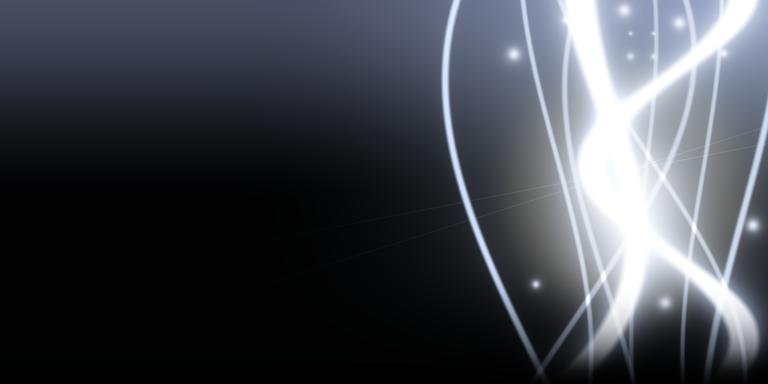
Give the GLSL for this background, as a WebGL 1 fragment shader.

```glsl
precision highp float;
// Glowing white ribbons and thin light strands twisting over a dark blue-grey haze.
uniform vec2 u_resolution;

// Cubic through four x positions, evenly spaced from the top edge to the bottom.
float curveX(vec4 knots, float y) {
  float t = 3.0 * (1.0 - y);
  vec4 weights = vec4(-(t - 1.0) * (t - 2.0) * (t - 3.0) / 6.0,
                      t * (t - 2.0) * (t - 3.0) / 2.0,
                      -t * (t - 1.0) * (t - 3.0) / 2.0,
                      t * (t - 1.0) * (t - 2.0) / 6.0);
  return dot(knots, weights);
}

// Approximate distance to the cubic, corrected for its slope.
float curveDistance(vec2 p, vec4 knots) {
  float x = curveX(knots, p.y);
  float slope = (curveX(knots, p.y + 0.01) - x) / 0.01;
  return abs(p.x - x) / sqrt(1.0 + slope * slope);
}

float strand(vec2 p, vec4 knots, float width) {
  float d = curveDistance(p, knots);
  return 1.0 - smoothstep(0.2 * width, width, d) + 0.12 * exp(-d * 60.0);
}

// Solid core in x, soft halo in y.
vec2 ribbon(float d, float width) {
  return vec2(1.0 - smoothstep(width - 0.012, width + 0.008, d),
              exp(-max(d - width, 0.0) * 28.0));
}

float orb(vec2 p, vec2 center, float radius) {
  float d = length(p - center) / radius;
  return exp(-d * d * 1.8) + 0.25 * exp(-d * d * 0.35);
}

vec3 screenBlend(vec3 base, vec3 light) {
  return 1.0 - (1.0 - base) * (1.0 - clamp(light, 0.0, 1.0));
}

void main() {
  vec2 p = gl_FragCoord.xy / u_resolution.y;
  float floorFade = smoothstep(-0.02, 0.34, p.y);

  // Sky band and the haze on the right
  vec3 color = vec3(0.006, 0.008, 0.010);
  color += vec3(0.275, 0.295, 0.370) * smoothstep(0.47, 1.03, p.y);
  color += vec3(0.26, 0.29, 0.34) * smoothstep(0.65, 1.85, p.x) * smoothstep(0.05, 0.95, p.y);

  // Glow around the knot, with a faint warm rim
  vec2 toKnot = p - vec2(1.635, 0.505);
  float r = length(toKnot);
  color += vec3(0.09, 0.07, 0.02) * exp(-pow((r - 0.25) * 12.0, 2.0));
  color = screenBlend(color, vec3(0.25, 0.27, 0.30) * exp(-r * r * 7.0) * floorFade);
  color = screenBlend(color, vec3(0.80, 0.81, 0.83) * exp(-r * r * 34.0));
  vec2 toLowerGlow = p - vec2(1.65, 0.35);
  color = screenBlend(color, vec3(0.55, 0.58, 0.64) * exp(-dot(toLowerGlow, toLowerGlow) * 38.0) * floorFade);

  // Faint straight rays through the knot
  for (int i = 0; i < 2; i++) {
    float slope = 0.193 + 0.122 * float(i);
    float d = abs(p.y - 0.555 - slope * (p.x - 1.63));
    color += 0.05 * (1.0 - smoothstep(0.0, 0.003, d)) * smoothstep(1.15, 0.3, r + 0.0)
             * step(r, 1.15);
  }

  // Thin strands
  float strands = strand(p, vec4(1.190, 1.169, 1.268, 1.424), 0.014);
  strands += 0.8 * strand(p, vec4(1.362, 1.430, 1.513, 1.536), 0.010);
  strands += 0.7 * strand(p, vec4(1.508, 1.477, 1.555, 1.651), 0.011);
  strands += 0.6 * strand(p, vec4(1.706, 1.695, 1.656, 1.648), 0.009);
  strands += 0.7 * strand(p, vec4(1.786, 1.776, 1.607, 1.385), 0.012);
  strands += 0.7 * strand(p, vec4(1.880, 1.849, 1.797, 1.779), 0.009);
  strands += 0.9 * strand(p, vec4(2.042, 1.992, 1.906, 1.839), 0.014);
  strands += 0.7 * strand(p, vec4(1.458, 1.641, 1.849, 1.940), 0.010);
  color = screenBlend(color, vec3(0.70, 0.77, 0.90) * strands * mix(0.25, 1.0, floorFade));

  // Two broad ribbons: a bending stem and a wave that crosses it
  vec2 stem = ribbon(curveDistance(p, vec4(1.510, 1.599, 1.656, 1.471)),
                     0.030 + 0.012 * smoothstep(0.7, 1.0, p.y));
  float phase = 6.893 * (1.0 - p.y) + 0.18;
  float waveSlope = 1.365 * sin(phase);
  float waveDistance = abs(p.x - 1.74 - 0.198 * cos(phase)) / sqrt(1.0 + waveSlope * waveSlope);
  vec2 wave = ribbon(waveDistance, 0.029 + 0.010 * cos(2.0 * phase));
  float ribbonFade = smoothstep(-0.02, 0.27, p.y);
  color = screenBlend(color, vec3(0.50, 0.55, 0.65) * (stem.y + wave.y) * ribbonFade);
  color = mix(color, vec3(1.0), max(stem.x, wave.x) * ribbonFade);

  // Orbs on a loose ring around the knot, and a small cluster near the top
  float orbs = 0.0;
  for (int i = 0; i < 8; i++) {
    float n = float(i);
    float angle = radians(22.0 * n - 50.0 + 28.0 * max(n - 4.0, 0.0) + 32.0 * step(4.5, n));
    float reach = 1.06 - 0.15 * sin(angle);
    vec2 center = vec2(1.667, 0.583) + reach * vec2(0.365, 0.365) * vec2(sin(angle), cos(angle));
    float small = step(0.5, mod(n, 3.0)) * step(mod(n, 3.0), 1.5);
    orbs += 0.8 * orb(p, center, mix(0.021, 0.013, small)) * mix(0.4, 1.0, floorFade);
  }
  for (int i = 0; i < 4; i++) {
    float angle = radians(45.0 + 90.0 * float(i));
    vec2 center = vec2(1.672, 0.883) + 0.042 * vec2(sin(angle), cos(angle));
    orbs += 0.6 * orb(p, center, 0.006 + 0.003 * mod(float(i), 3.0));
  }
  color = screenBlend(color, vec3(0.85, 0.90, 1.0) * orbs);

  // Everything sinks into black at the bottom edge
  gl_FragColor = vec4(color * smoothstep(-0.03, 0.10, p.y), 1.0);
}
```
